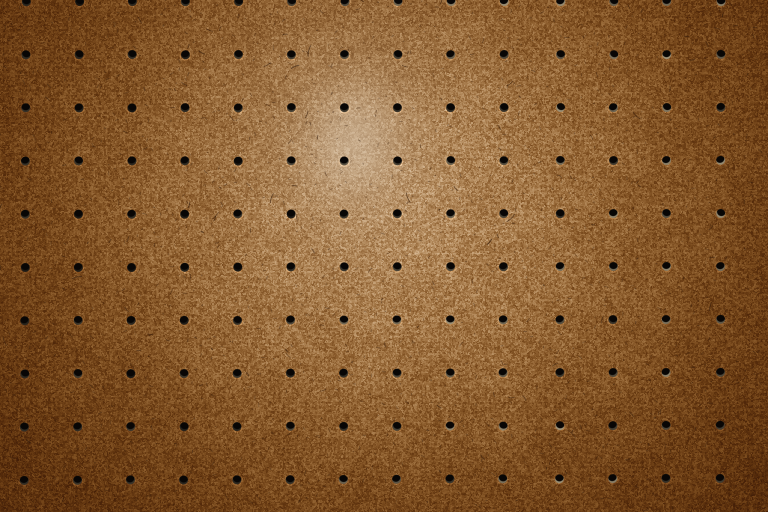
Write a Shadertoy shader that draws this texture.

```glsl
// Brown hardboard pegboard: rows of punched holes, fibrous grain and a soft lamp glare.

const vec3 BOARD_DARK  = vec3(0.32, 0.16, 0.04);
const vec3 BOARD_RISE  = vec3(0.40, 0.30, 0.10);   // linear part of the tone ramp
const vec3 BOARD_CURVE = vec3(0.00, 0.10, 0.24);   // quadratic part
const vec3 GLARE      = vec3(0.86, 0.79, 0.70);
const vec3 HOLE_BLACK = vec3(0.03, 0.025, 0.02);
const vec3 HOLE_WALL  = vec3(0.74, 0.68, 0.55);
const vec3 FLECK      = vec3(0.19, 0.10, 0.04);

const float PITCH = 0.1039;       // hole spacing, in canvas heights
const float HOLE_RADIUS = 0.0087;

float hash(vec2 p) {
    vec3 q = fract(vec3(p.xyx) * 0.1031);
    q += dot(q, q.yzx + 33.33);
    return fract((q.x + q.y) * q.z);
}

vec2 hash2(vec2 p) {
    return vec2(hash(p), hash(p + 71.7));
}

// Cellular noise: x = distance to the nearest point, y = its random value
vec2 cellular(vec2 p) {
    vec2 cell = floor(p), nearest = vec2(9.0, 0.0);
    for (int j = -1; j <= 1; j++)
    for (int i = -1; i <= 1; i++) {
        vec2 id = cell + vec2(i, j);
        float d = length(id + hash2(id) - p);
        if (d < nearest.x) nearest = vec2(d, hash(id + 19.3));
    }
    return nearest;
}

mat2 rotation(float a) {
    return mat2(cos(a), sin(a), -sin(a), cos(a));
}

// Board colour for a tone of 0 (shade) to 1 (lit); saturation fades as it brightens
vec3 boardColor(float tone) {
    return BOARD_DARK + tone * (BOARD_RISE + tone * BOARD_CURVE);
}

// Pressed fibres: fine and medium cells, faint mesh and slow blotches; about -1..1
float boardGrain(vec2 p) {
    float fine = cellular(p * 340.0).y - 0.5;
    float medium = cellular(p * vec2(170.0, 200.0) + 40.0).y - 0.5;
    float coarse = cellular(p * 75.0 + 90.0).x - 0.45;
    float mesh = sin(p.x * 700.0) + sin(p.y * 700.0);
    float blotch = sin(p.x * 23.0 + 2.0 * sin(p.y * 17.0)) * sin(p.y * 29.0 + sin(p.x * 13.0));
    return 0.85 * fine + 0.42 * medium + 0.18 * coarse + 0.05 * mesh + 0.08 * blotch;
}

// Coverage of short stray fibres, at most one in each cell
float flecks(vec2 p, float scale, float density, float aa) {
    p *= scale;
    vec2 id = floor(p);
    vec2 q = fract(p) - mix(vec2(0.25), vec2(0.75), hash2(id));
    q *= rotation(6.283 * hash(id + 5.1));
    float halfLength = mix(0.02, 0.17, pow(hash(id + 8.4), 2.0));
    q.y += 0.8 * q.x * q.x;                      // slight curl
    q.x -= clamp(q.x, -halfLength, halfLength);
    float d = length(q) / scale - mix(0.0004, 0.0010, hash(id + 3.7));
    return (1.0 - smoothstep(-aa, aa, d)) * step(hash(id + 12.9), density);
}

// Grid coordinates with a slight lean and uneven gaps on the right side
vec2 boardGrid(vec2 p) {
    float fromTop = 1.0 - p.y;
    float x = p.x - 0.0470 - 0.0045 * p.y * (1.0 - 0.45 * p.x);
    x -= 0.0068 * step(1.037, p.x) + 0.0022 * step(1.353, p.x);
    return vec2(x, fromTop - 0.003 + 0.0028 * p.x * fromTop) / PITCH;
}

// One punched hole: pale worn rim, black core and lit lower wall
vec3 punchHole(vec3 color, vec2 q, vec2 id, float wallLight, float aa) {
    float d = length(q) - HOLE_RADIUS;
    float rim = smoothstep(0.0035, 0.0, abs(d - 0.001));
    float lower = smoothstep(0.008, -0.008, q.y);
    color = mix(color, color * 1.25 + 0.04, rim * mix(0.15, 0.65, lower));

    vec2 shift = vec2(0.003 * (hash(id + 2.2) - 0.5), 0.0038);
    float wall = smoothstep(-aa, aa, length(q - shift) - HOLE_RADIUS);
    float lit = wallLight * mix(0.25, 1.0, hash(id + 6.6));
    vec3 inside = mix(HOLE_BLACK, HOLE_WALL, wall * lit);
    return mix(color, inside, 1.0 - smoothstep(-aa, aa, d));
}

void mainImage(out vec4 fragColor, in vec2 fragCoord) {
    vec2 p = fragCoord / iResolution.y;
    float aa = 0.75 / iResolution.y;

    // Lamp light: broad falloff towards the corners, small hot spot
    vec2 fromCenter = (p - vec2(0.76, 0.60)) * vec2(0.95, 1.08);
    float light = -0.09 + 0.99 * exp(-1.95 * dot(fromCenter, fromCenter));
    vec2 fromLamp = (p - vec2(0.69, 0.72)) * vec2(1.0, 0.85);
    float lampDist = dot(fromLamp, fromLamp);
    float hotSpot = 0.42 * exp(-lampDist * 110.0) + 0.16 * exp(-lampDist * 18.0);

    // Board surface
    float tone = light + 0.50 * boardGrain(p) * (0.7 + 0.4 * light);
    vec3 color = boardColor(max(tone, -0.35));
    color = mix(color, GLARE, hotSpot);

    // Stray fibres in three sizes
    for (int i = 0; i < 3; i++) {
        float layer = float(i);
        vec2 turned = rotation(0.5 + 1.1 * layer) * p + 7.0 + layer;
        float cover = flecks(turned, 16.0 + 17.0 * layer, 0.18 + 0.08 * layer, aa);
        color = mix(color, FLECK, cover * (0.65 - 0.12 * layer));
    }

    // Punched holes
    vec2 grid = boardGrid(p);
    vec2 id = round(grid);
    vec2 offset = (grid - id) * vec2(1.0, -1.0) * PITCH;
    offset += 0.0008 * (hash2(id + 30.0) - 0.5);
    float wallLight = mix(0.3, 0.85, smoothstep(0.45, 0.85, p.x));
    color = punchHole(color, offset, id, wallLight, aa);

    fragColor = vec4(clamp(color, 0.0, 1.0), 1.0);
}
```
